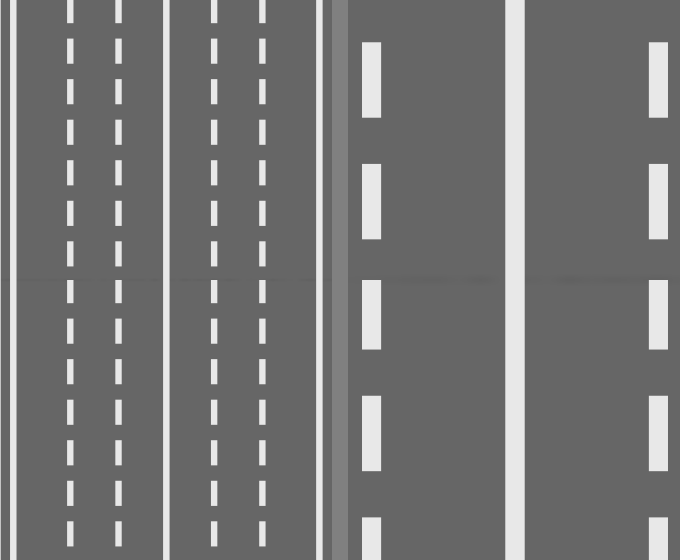
Left: the whole. Right: its middle third, enlarged.
Write a Shadertoy shader that draws this pattern.

```glsl
#define ASPHALT vec3(0.40)
#define PAINT vec3(0.91)
#define AXIS 0.501          // centre line, fraction of width
#define LANES vec3(0.144, 0.2893, 0.461) // inner dashes, outer dashes, border
#define LINE_WIDTH 0.0195
#define DASH_WIDTH 0.0192
#define TILES 2.0           // road sections down the canvas
#define DASH_STEP 0.1448    // fractions of one section
#define DASH_LENGTH 0.0898
#define DASH_LEAD 0.007     // part of the first dash cut off by the joint
#define SEAM_DEPTH 0.02
#define EDGE_WIDTH 0.0022

float hash(vec2 p) {
    vec3 q = fract(vec3(p.xyx) * 0.1031);
    q += dot(q, q.yzx + 33.33);
    return fract((q.x + q.y) * q.z);
}

// Smooth one-dimensional noise
float noise(float x) {
    float cell = floor(x), f = fract(x);
    f = f * f * (3.0 - 2.0 * f);
    return mix(hash(vec2(cell, 7.0)), hash(vec2(cell + 1.0, 7.0)), f);
}

// Pixel coverage of a band from its signed distance
float coverage(float dist, float pixel) {
    return clamp(0.5 - dist / pixel, 0.0, 1.0);
}

float stripe(float x, float center, float width, float pixel) {
    return coverage(abs(x - center) - 0.5 * width, pixel);
}

// Dashes down one section; the first is clipped at the joint
float dashes(float t, float pixel) {
    float start = floor((t + DASH_LEAD + 0.5 * (DASH_STEP - DASH_LENGTH)) / DASH_STEP)
                * DASH_STEP - DASH_LEAD;
    float top = max(start, 0.0);
    float bottom = start + DASH_LENGTH;
    return coverage(max(top - t, t - bottom), pixel) * step(start, 1.0);
}

void mainImage(out vec4 fragColor, in vec2 fragCoord) {
    vec2 uv = fragCoord / iResolution.xy;
    vec2 pixel = vec2(1.0, TILES) / iResolution.xy;
    float side = abs(uv.x - AXIS);
    float section = (1.0 - uv.y) * TILES;

    // Faint uneven joint between road sections
    float joint = abs(section - floor(section + 0.5));
    float inside = step(0.5, section) * step(section, TILES - 0.5);
    float seam = inside * (1.0 - smoothstep(0.0, 0.009, joint)) * noise(uv.x * 45.0);
    vec3 color = ASPHALT - SEAM_DEPTH * seam;

    // Solid centre and border lines
    float paint = max(stripe(side, 0.0, LINE_WIDTH, pixel.x),
                      stripe(side, LANES.z, LINE_WIDTH, pixel.x));

    // Dashed lane dividers, mirrored about the centre
    float dividers = max(stripe(side, LANES.x, DASH_WIDTH, pixel.x),
                         stripe(side, LANES.y, DASH_WIDTH, pixel.x));
    paint = max(paint, dividers * dashes(fract(section), pixel.y));

    // Thin light rim on the left
    paint = max(paint, coverage(uv.x - EDGE_WIDTH, pixel.x));

    fragColor = vec4(mix(color, PAINT, paint), 1.0);
}
```
